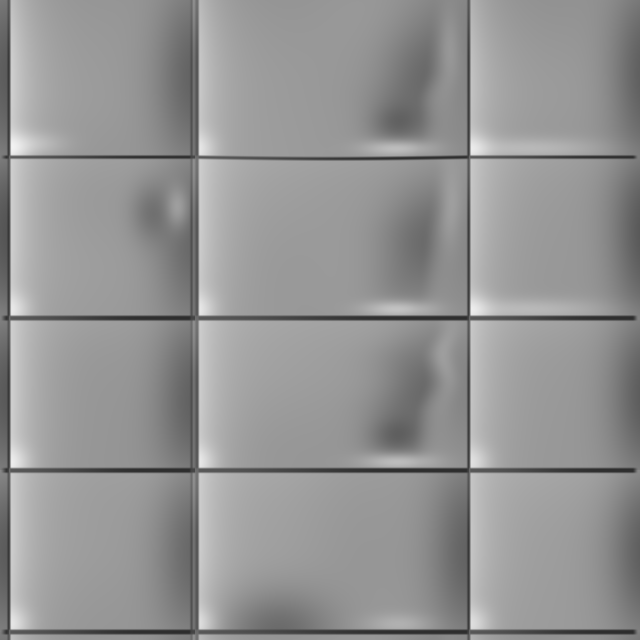
Give the GLSL for this texture map, as a three.js fragment shader.

```glsl
// Grey quilted panels: three uneven columns by four rows of puffed cells with dark seams
#define COLUMN_SEAMS vec3(0.0140, 0.3040, 0.7325)
#define ROW_SEAMS vec4(0.0125, 0.2650, 0.5030, 0.7545)
#define BASE_GREY 0.595
#define LEFT_LIGHT 0.235
#define RIGHT_SHADE 0.23
#define CORNER_LIGHT 0.15
#define DENT_DEPTH 0.17
#define SEAM_GREY 0.16
#define SEAM_HALF_WIDTH 0.0036
#define SEAM_SOFTNESS 0.0022
#define MOTTLE 0.035

varying vec2 vUv;

float hash(vec2 p) {
  return fract(sin(dot(p, vec2(127.1, 311.7))) * 43758.5);
}

float valueNoise(vec2 p) {
  vec2 i = floor(p), f = fract(p);
  f = f * f * (3.0 - 2.0 * f);
  return mix(mix(hash(i), hash(i + vec2(1.0, 0.0)), f.x),
             mix(hash(i + vec2(0.0, 1.0)), hash(i + 1.0), f.x), f.y);
}

// Soft elliptical spot with given radii
float spot(vec2 p, vec2 centre, vec2 radius) {
  vec2 d = (p - centre) / radius;
  return exp(-dot(d, d));
}

float line(float d, float halfWidth) {
  return 1.0 - smoothstep(halfWidth - SEAM_SOFTNESS, halfWidth + SEAM_SOFTNESS, abs(d));
}

// Creased dent beside the right edge of a wide cell
float dent(vec2 fromLeft, vec2 size, float row) {
  float wobble = 0.016 * (valueNoise(vec2(fromLeft.y * 22.0, row * 5.0)) - 0.5);
  float crease = size.x - 0.077 + 0.11 * (fromLeft.y - 0.12) + wobble;
  float x = fromLeft.x - crease;
  float width = x < 0.0 ? 0.065 : 0.024;
  float band = exp(-x * x / (width * width)) * exp(-pow((fromLeft.y - 0.12) / 0.095, 2.0));
  float lowSpot = spot(fromLeft, vec2(size.x - 0.115, 0.052), vec2(0.040, 0.030));
  float ridge = spot(fromLeft, vec2(size.x - 0.033 + wobble, 0.17), vec2(0.016, 0.060));
  float lip = spot(fromLeft, vec2(size.x - 0.110, 0.014), vec2(0.052, 0.013));
  float lowAmount = row == 2.0 ? 0.02 : 0.13;
  return 0.07 * ridge + 0.21 * lip - DENT_DEPTH * band - lowAmount * lowSpot;
}

void main() {
  // Wrapped cell lookup
  vec2 p = vUv + step(vUv, vec2(COLUMN_SEAMS.x, ROW_SEAMS.x));
  vec3 xs = COLUMN_SEAMS;
  vec4 ys = ROW_SEAMS;
  vec2 cell = vec2(step(xs.y, p.x) + step(xs.z, p.x),
                   step(ys.y, p.y) + step(ys.z, p.y) + step(ys.w, p.y));
  vec2 lo = vec2(cell.x < 0.5 ? xs.x : cell.x < 1.5 ? xs.y : xs.z,
                 cell.y < 0.5 ? ys.x : cell.y < 1.5 ? ys.y : cell.y < 2.5 ? ys.z : ys.w);
  vec2 hi = vec2(cell.x < 0.5 ? xs.y : cell.x < 1.5 ? xs.z : 1.0 + xs.x,
                 cell.y < 0.5 ? ys.y : cell.y < 1.5 ? ys.z : cell.y < 2.5 ? ys.w : 1.0 + ys.x);
  vec2 size = hi - lo, a = p - lo, b = hi - p, local = a / size;
  bool wide = cell.x == 1.0;
  bool dented = wide && cell.y > 0.5;

  // Puffed surface lit from the left
  float bulge = 0.45 + 0.55 * sin(3.14159 * clamp(local.y, 0.0, 1.0));
  float leftLight = LEFT_LIGHT * (cell.x == 2.0 ? 0.75 : 1.0);
  float rightShade = RIGHT_SHADE * (dented ? 0.35 : 1.0) * (0.85 + 0.3 * hash(cell));
  float grey = BASE_GREY + MOTTLE * (valueNoise(p * 7.0 + cell * 3.0) - 0.5);
  grey += leftLight * exp(-a.x / 0.037) * (0.65 + 0.35 * bulge);
  grey -= rightShade * exp(-pow(b.x / 0.058, 2.0)) * bulge;
  grey += (cell.y > 2.5 ? -0.03 : 0.055) * exp(-b.y / 0.07) * (1.0 - 0.7 * local.x);
  grey += CORNER_LIGHT * spot(a, vec2(0.006, 0.012), vec2(0.028, 0.026));

  // Wear that differs between cells
  if (dented) grey += dent(a, size, cell.y);
  if (wide && cell.y == 0.0) {
    grey -= 0.17 * spot(a, vec2(0.13, 0.0), vec2(0.085, 0.060));
    grey += 0.10 * spot(a, vec2(0.32, 0.012), vec2(0.050, 0.016));
  }
  if (cell.x == 2.0 && cell.y > 1.5)
    grey += 0.12 * spot(a, vec2(0.10, 0.013), vec2(0.11, 0.017));
  if (cell.x == 0.0 && cell.y == 2.0) {
    grey -= 0.12 * spot(a, vec2(0.220, 0.165), vec2(0.030, 0.045));
    grey += 0.17 * spot(a, vec2(0.264, 0.172), vec2(0.018, 0.032));
  }
  if (cell.x == 0.0 && cell.y == 3.0)
    grey += 0.10 * spot(a, vec2(0.045, 0.020), vec2(0.045, 0.018));

  // Vertical seams: the middle one is a wide groove with a paler core
  float nearX = a.x < b.x ? a.x : -b.x;
  float seamX = a.x < b.x ? lo.x : hi.x;
  bool groove = abs(seamX - xs.y) < 0.001;
  float vertical = line(nearX, groove ? 0.0065 : 0.0022);
  float verticalGrey = groove ? 0.30 + 0.17 * line(nearX + 0.001, 0.0018) : 0.20;
  verticalGrey += 0.12 * smoothstep(0.55, 1.0, local.y);
  grey = mix(grey, verticalGrey, 0.92 * vertical);

  // Horizontal seams: darker toward each cell's right, thinner in the top row
  float nearY = a.y < b.y ? a.y : -b.y;
  float seamY = a.y < b.y ? lo.y : hi.y;
  bool topSeam = abs(seamY - ys.w) < 0.001;
  float sag = topSeam && wide ? 0.0025 * sin(3.14159 * local.x) : 0.0;
  float horizontal = line(nearY + sag, topSeam ? 0.0024 : SEAM_HALF_WIDTH);
  float ends = smoothstep(0.0, 0.012, vUv.x) * (1.0 - smoothstep(0.988, 0.998, vUv.x));
  float horizontalGrey = SEAM_GREY + 0.16 * (1.0 - smoothstep(0.0, 0.75, local.x));
  horizontalGrey += 0.10 * vertical;
  grey = mix(grey, horizontalGrey, 0.95 * horizontal * ends);

  gl_FragColor = vec4(vec3(clamp(grey, 0.0, 1.0)), 1.0);
}
```
